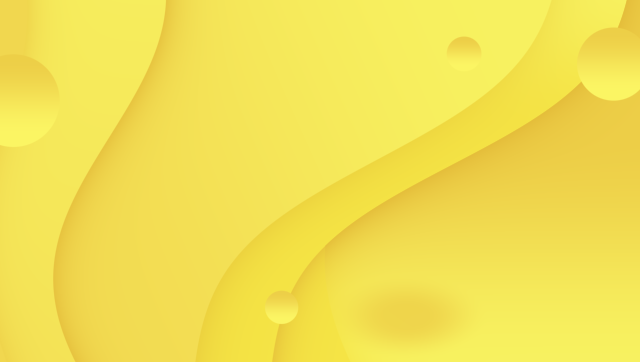
Write a Shadertoy shader that draws this background.

```glsl
const vec3 AMBER = vec3(0.89, 0.73, 0.22);
const vec3 OCHRE = vec3(0.93, 0.81, 0.28);
const vec3 GOLD  = vec3(0.95, 0.86, 0.32);
const vec3 LEMON = vec3(0.97, 0.945, 0.375);
const vec3 VIVID = vec3(0.96, 0.895, 0.27);

// Signed distance to an S-shaped edge, positive on its right.
float ribbonEdge(vec2 p, vec2 center, float reach, float bend) {
    float s = tanh((p.y - center.y) / bend);
    float slope = reach / bend * (1.0 - s * s);
    return (p.x - center.x - reach * s) / sqrt(1.0 + slope * slope);
}

// Signed distance to a cosine edge whose leftmost point is tip.
float waveEdge(vec2 p, vec2 tip, float swell, float freq) {
    float a = freq * (p.y - tip.y);
    float slope = swell * freq * sin(a);
    return (p.x - tip.x - swell * (1.0 - cos(a))) / sqrt(1.0 + slope * slope);
}

float coverage(float d, float pixel) {
    return smoothstep(-pixel, pixel, d);
}

// Shade that fades away from an edge.
vec3 castShadow(vec3 base, vec3 shade, float d, float spread, float strength) {
    return mix(base, shade, strength * exp(-max(d, 0.0) / spread));
}

vec3 addBall(vec3 base, vec2 p, vec2 center, float radius, float pixel) {
    vec2 q = (p - center) / radius;
    vec3 fill = mix(OCHRE, LEMON + 0.015, smoothstep(0.9, -0.75, q.y));
    return mix(base, fill, coverage(radius - length(p - center), pixel));
}

void mainImage(out vec4 fragColor, in vec2 fragCoord) {
    vec2 p = fragCoord / iResolution.y;
    float pixel = 0.8 / iResolution.y;

    float farLeft = waveEdge(p, vec2(-0.057, 0.34), 0.0665, 5.0);
    float left    = waveEdge(p, vec2(0.147, 0.23), 0.156, 4.0);
    float upper   = ribbonEdge(p, vec2(1.044, 0.56), 0.523, 0.28);
    float lower   = ribbonEdge(p, vec2(1.25, 0.545), 0.516, 0.27);
    float fold    = waveEdge(p, vec2(0.897, 0.28), 0.156, 3.55);

    // Left bands
    vec3 color = mix(GOLD, OCHRE, 0.3);
    vec3 band = mix(GOLD, LEMON, 0.35 + 0.45 * p.y);
    band = castShadow(band, OCHRE, farLeft, 0.045, 0.75);
    color = mix(color, band, coverage(farLeft, pixel));

    // Broad middle sheet
    float sheetLight = smoothstep(0.1, 1.65, p.x + 0.45 * (p.y - 0.4));
    vec3 sheet = mix(GOLD, LEMON, sheetLight);
    sheet = castShadow(sheet, AMBER, left, 0.045, 0.75);
    color = mix(color, sheet, coverage(left, pixel));

    // Diagonal ribbon
    vec3 ribbon = mix(VIVID, LEMON, smoothstep(0.65, 1.05, p.y));
    float ribbonShade = mix(0.85, 0.4, smoothstep(0.2, 1.0, p.y));
    ribbon = castShadow(ribbon, vec3(0.92, 0.81, 0.24), upper, 0.06, ribbonShade);
    color = mix(color, ribbon, coverage(upper, pixel));

    // Narrow strip beneath the ribbon
    vec3 strip = castShadow(VIVID, AMBER, lower, 0.045, 0.7);
    color = mix(color, strip, coverage(lower, pixel));

    // Lower right panel with a soft dark glow
    vec3 panel = mix(LEMON, OCHRE, smoothstep(0.0, 0.62, p.y));
    vec2 glow = (p - vec2(1.12, 0.125)) / vec2(0.21, 0.11);
    panel = mix(panel, OCHRE, 0.8 * smoothstep(1.1, 0.25, length(glow)));
    panel = castShadow(panel, VIVID, fold, 0.07, 0.6);
    panel = castShadow(panel, AMBER, lower, 0.05, 0.85);
    color = mix(color, panel, coverage(min(lower, fold), pixel));

    // Floating balls: center and radius
    vec3 balls[4] = vec3[4](
        vec3(0.037, 0.722, 0.128), vec3(1.282, 0.851, 0.048),
        vec3(1.695, 0.823, 0.101), vec3(0.778, 0.151, 0.046));
    for (int i = 0; i < 4; i++) {
        color = addBall(color, p, balls[i].xy, balls[i].z, pixel);
    }

    fragColor = vec4(color, 1.0);
}
```
